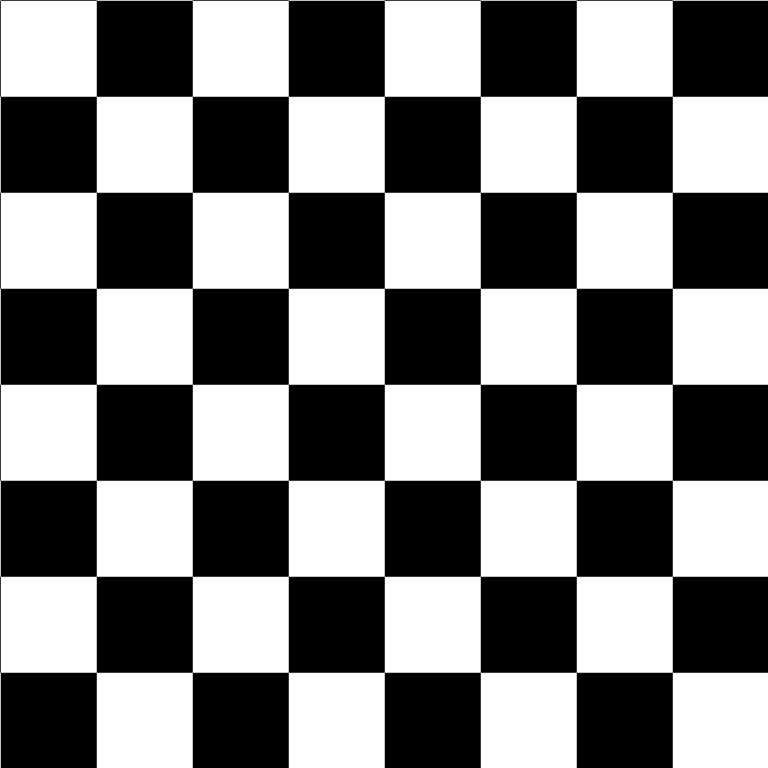
A WebGL 2 fragment shader for this pattern:

```glsl
#version 300 es
precision highp float;
// Checkerboard of black and white squares, eight across and eight down, tiling.

#define CELLS 8.0                      // squares per side, even so that it wraps
#define SHIFT vec2(0.001, -0.001)      // board offset, in canvas widths
#define EDGE_PIXELS 1.0                // width of the smoothed edge
#define DARK vec3(0.0)
#define LIGHT vec3(1.0)

uniform vec2 u_resolution;
out vec4 fragColor;

// Signed distance to the nearest grid line per axis, positive in odd cells.
vec2 stripeDistance(vec2 cellPos) {
    return abs(mod(cellPos + 0.5, 2.0) - 1.0) - 0.5;
}

// Light coverage: 0 where both axes have equal parity, 1 where they differ.
float checker(vec2 cellPos, vec2 edgeWidth) {
    vec2 side = clamp(2.0 * stripeDistance(cellPos) / edgeWidth, -1.0, 1.0);
    return 0.5 - 0.5 * side.x * side.y;
}

void main() {
    vec2 uv = gl_FragCoord.xy / u_resolution;
    vec2 cellPos = (uv - SHIFT) * CELLS;
    vec2 edgeWidth = EDGE_PIXELS * CELLS / u_resolution;
    fragColor = vec4(mix(DARK, LIGHT, checker(cellPos, edgeWidth)), 1.0);
}
```
